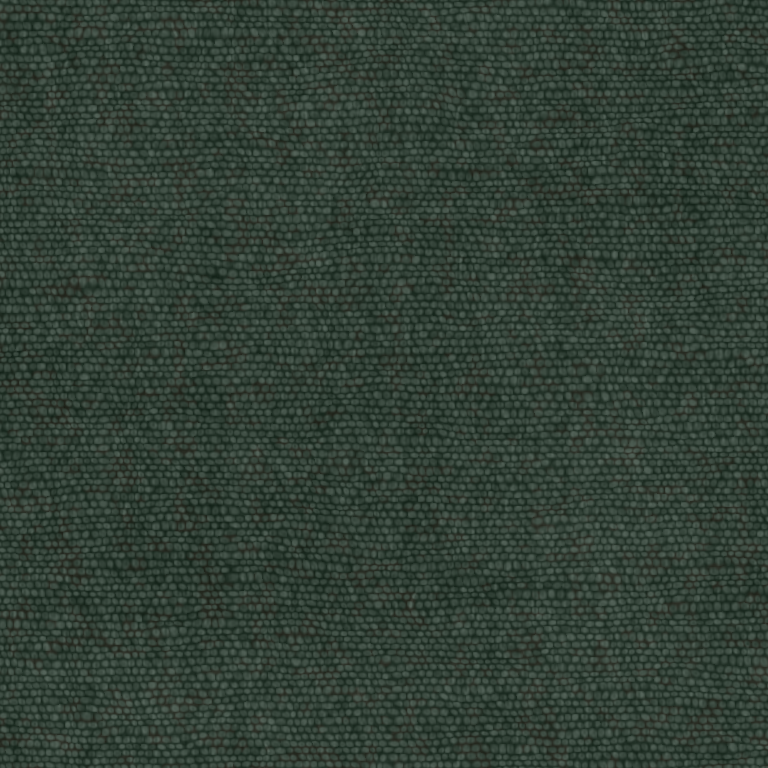
A WebGL 1 fragment shader for this texture:

```glsl
precision highp float;

uniform vec2 u_resolution;

const vec2 WEAVE_COUNT = vec2(90.0, 104.0);
const vec3 GAP_COLOR = vec3(0.11, 0.17, 0.13);
const vec3 THREAD_COLOR = vec3(0.27, 0.33, 0.29);
const vec3 RUST_TINT = vec3(0.035, -0.012, -0.008);

float hash(vec2 p) {
  return fract(sin(dot(p, vec2(127.1, 311.7))) * 43758.5453);
}

float noise(vec2 p) {
  vec2 cell = floor(p);
  vec2 f = fract(p);
  f = f * f * (3.0 - 2.0 * f);
  float low = mix(hash(cell), hash(cell + vec2(1.0, 0.0)), f.x);
  float high = mix(hash(cell + vec2(0.0, 1.0)), hash(cell + 1.0), f.x);
  return mix(low, high, f.y);
}

float signedNoise(vec2 p) {
  return noise(p) * 2.0 - 1.0;
}

// Gentle sagging of the yarns plus their uneven thickness
vec2 warpYarns(vec2 uv, vec2 count) {
  vec2 sag = vec2(signedNoise(uv * vec2(9.0, 5.0)),
                  signedNoise(uv * vec2(6.0, 9.0) + 17.0));
  vec2 uneven = vec2(signedNoise(uv * vec2(48.0, 14.0) + 31.0),
                     signedNoise(uv * vec2(18.0, 55.0) + 53.0));
  return uv * count + sag * 0.6 + uneven * 0.32;
}

// One rounded thread crossing: x is its height, y its own lightness
vec2 threadBead(vec2 p) {
  float row = floor(p.y);
  p.x += 0.5 * mod(row, 2.0);
  vec2 id = vec2(floor(p.x), row);
  vec2 q = fract(p) - 0.5;
  float lightness = hash(id + 3.0);
  q += (vec2(hash(id + 11.0), hash(id + 29.0)) - 0.5) * vec2(0.16, 0.14);
  q.x += q.y * (hash(id + 47.0) - 0.35) * 0.5;
  vec2 size = vec2(0.56, 0.52) * (0.9 + 0.22 * hash(id + 71.0));
  float height = 1.0 - smoothstep(0.35, 1.15, length(q / size));
  return vec2(height, lightness);
}

// Rare loose hairs, one candidate in each square of a coarse grid
float looseFibre(vec2 uv, float count) {
  vec2 p = uv * count;
  vec2 id = floor(p);
  vec2 q = fract(p) - 0.3 - 0.4 * vec2(hash(id + 5.0), hash(id + 9.0));
  float lean = (hash(id + 13.0) - 0.5) * 0.9;
  float reach = mix(0.08, 0.24, hash(id + 19.0));
  float across = abs(q.x - lean * q.y - 0.8 * q.y * q.y);
  float hair = 1.0 - smoothstep(0.008, 0.045, across);
  float ends = 1.0 - smoothstep(reach * 0.6, reach, abs(q.y));
  return hair * ends * step(0.87, hash(id + 23.0));
}

// Broad cloudy shading and faint bands along the yarns
float clothShade(vec2 uv) {
  float cloud = signedNoise(uv * 4.0 + 7.0);
  float upright = signedNoise(uv * vec2(45.0, 3.0) + 41.0);
  float level = signedNoise(uv * vec2(3.0, 50.0) + 67.0);
  return 0.05 * cloud + 0.07 * upright + 0.06 * level;
}

void main() {
  vec2 uv = gl_FragCoord.xy / u_resolution;
  vec2 bead = threadBead(warpYarns(uv, WEAVE_COUNT));

  // Fine upright fibres catch light on the raised thread
  float fibre = signedNoise(uv * vec2(310.0, 105.0) + 83.0);
  float grain = signedNoise(uv * 260.0 + 131.0);
  float tone = 0.08 + 0.80 * bead.x;
  tone += 0.36 * (bead.y - 0.5) * (0.3 + 0.7 * bead.x);
  tone += fibre * mix(0.14, 0.32, bead.x) + 0.10 * grain;
  tone += clothShade(uv) + 0.35 * looseFibre(uv, 16.0);

  vec3 color = mix(GAP_COLOR, THREAD_COLOR, clamp(tone, -0.3, 1.4));

  // Warm dye remnants in some of the gaps
  float rust = smoothstep(0.5, 0.85, noise(uv * vec2(60.0, 80.0) + 97.0));
  color += RUST_TINT * rust * (1.0 - bead.x);
  gl_FragColor = vec4(color, 1.0);
}
```
